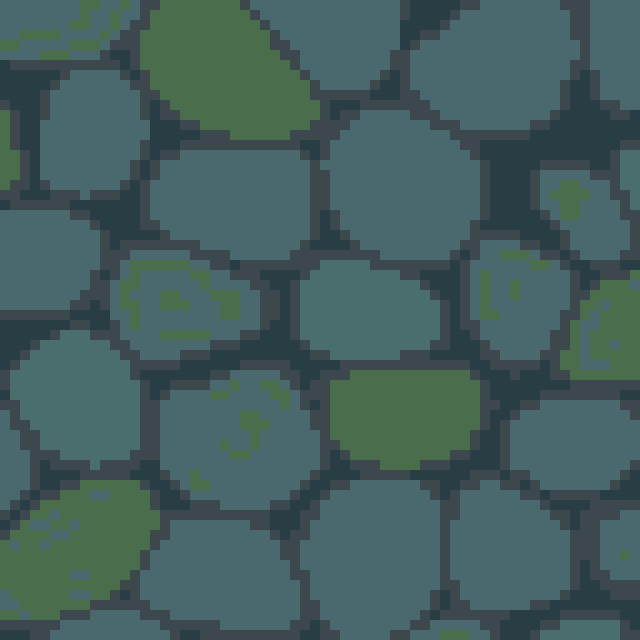
Give the GLSL for this texture, as a Shadertoy shader.

```glsl
// Mossy cobblestones in chunky pixel art: a jittered, staggered Voronoi layout
// sampled on a coarse grid. A soft minimum of the edge distances rounds the
// stones, leaving dark gaps at the joints; flecks follow the stone outlines.

const float PIXELS      = 64.0;             // art pixels across the canvas
const vec2  STONES      = vec2(4.3, 4.8);   // stones across and up
const float JITTER      = 0.62;             // scatter of the stone centres
const vec2  ROUNDING    = vec2(0.07, 0.13); // least and greatest corner softness
const float WARP        = 0.035;            // bend of the outlines
const float MORTAR_EDGE = 0.034;            // stone begins above this distance
const float GAP_EDGE    = -0.022;           // dark gap lies below this distance
const float WIDE_JOINT  = 0.085;            // extra opening of some joints

const vec3 STONE_BLUE = vec3(0.290, 0.410, 0.430);
const vec3 STONE_TEAL = vec3(0.290, 0.430, 0.420);
const vec3 MOSS       = vec3(0.290, 0.430, 0.300);
const vec3 MORTAR     = vec3(0.235, 0.280, 0.305);
const vec3 GAP        = vec3(0.160, 0.240, 0.265);

float hash(vec2 p) {
    vec3 q = fract(p.xyx * vec3(0.1031, 0.1030, 0.0973));
    q += dot(q, q.yzx + 33.33);
    return fract((q.x + q.y) * q.z);
}

float noise(vec2 p) {
    vec2 i = floor(p), f = fract(p);
    f = f * f * (3.0 - 2.0 * f);
    return mix(mix(hash(i), hash(i + vec2(1, 0)), f.x),
               mix(hash(i + vec2(0, 1)), hash(i + vec2(1, 1)), f.x), f.y);
}

// Centre of the stone in a cell; alternate rows are staggered.
vec2 stoneCentre(vec2 cell) {
    vec2 scatter = vec2(hash(cell + 17.3), hash(cell + 71.9)) - 0.5;
    float stagger = 0.5 * mod(cell.y, 2.0) - 0.25;
    return cell + 0.5 + vec2(stagger, 0.0) + JITTER * scatter;
}

// Returns the rounded distance to the outline and the cell of the stone.
float stoneDistance(vec2 p, float softness, out vec2 owner) {
    vec2 base = floor(p);
    vec2 toOwner = vec2(0.0);
    float nearest = 1e5;
    owner = base;
    for (int y = -2; y <= 2; y++)
    for (int x = -2; x <= 2; x++) {
        vec2 cell = base + vec2(x, y);
        vec2 toCentre = stoneCentre(cell) - p;
        float d = dot(toCentre, toCentre);
        if (d < nearest) {
            nearest = d;
            toOwner = toCentre;
            owner = cell;
        }
    }
    float sum = 0.0;
    for (int y = -2; y <= 2; y++)
    for (int x = -2; x <= 2; x++) {
        vec2 cell = owner + vec2(x, y);
        if (x == 0 && y == 0) continue;
        vec2 toCentre = stoneCentre(cell) - p;
        float edge = dot(0.5 * (toOwner + toCentre), normalize(toCentre - toOwner));
        sum += exp(-edge / softness);
    }
    return -softness * log(sum);
}

// Broken one-pixel rings running along the stone outline.
bool isFleck(float d, vec2 pixel) {
    bool outer = abs(d - 0.13) < 0.032 && noise(pixel * 0.42) > 0.50;
    bool inner = abs(d - 0.27) < 0.030 && noise(pixel * 0.42 + 40.0) > 0.60;
    return outer || inner;
}

vec3 stoneColour(vec2 cell, float d, vec2 pixel) {
    float kind = mod(2.0 * cell.x + 3.0 * cell.y, 7.0);
    bool fleck = isFleck(d, pixel);
    if (kind < 0.5) {
        bool bare = hash(cell + 5.0) > 0.35 && noise(pixel * 0.22 + 9.0) > 0.5;
        return fleck && bare ? STONE_BLUE : MOSS;
    }
    bool mossy = abs(kind - 1.0) < 0.5 || abs(kind - 5.0) < 0.5;
    if (mossy && fleck) return MOSS;
    return abs(kind - 3.0) < 0.5 ? STONE_TEAL : STONE_BLUE;
}

void mainImage(out vec4 fragColor, in vec2 fragCoord) {
    // Snap to the centre of an art pixel
    vec2 pixel = floor(fragCoord / iResolution.y * PIXELS);
    vec2 uv = (pixel + 0.5) / PIXELS;

    // Irregular outlines, rounding and joint widths
    vec2 bend = vec2(noise(uv * 5.0 + 3.0), noise(uv * 5.0 + 23.0)) - 0.5;
    float softness = mix(ROUNDING.x, ROUNDING.y, noise(uv * 4.0 + 11.0));
    float opening = WIDE_JOINT * smoothstep(0.55, 0.9, noise(uv * 6.0 + 31.0));

    vec2 cell;
    float d = stoneDistance((uv + WARP * bend) * STONES, softness, cell) - opening;

    // Layers from the joints up to the stone face
    vec3 colour = d < GAP_EDGE ? GAP : MORTAR;
    if (d > MORTAR_EDGE) colour = stoneColour(cell, d, pixel);
    fragColor = vec4(colour, 1.0);
}
```
